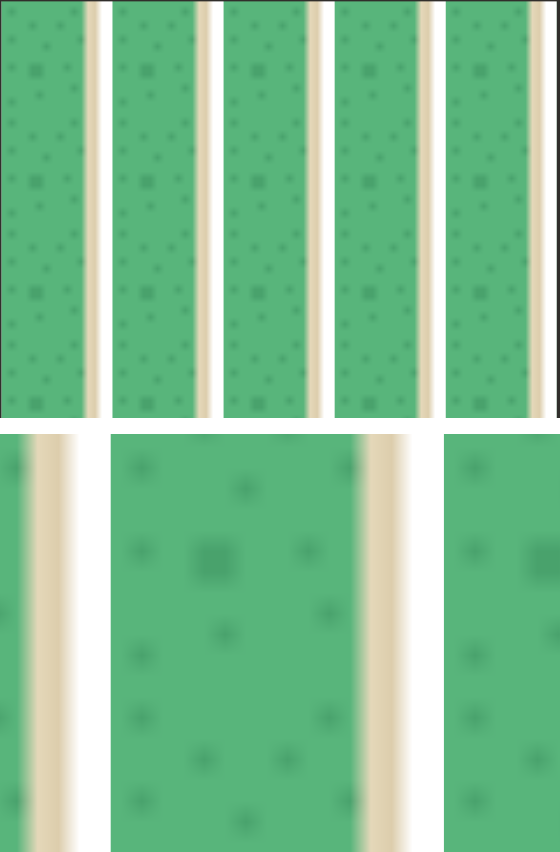
Top, the full canvas; bottom, a detail of the centre.
Give the GLSL for this pattern, as a Shadertoy shader.

```glsl
const float TEXELS = 16.0;    // texels along one tile side
const float COLUMNS = 5.0;    // tiles across the canvas
const float TILE_SIZE = 0.2657; // tile side in canvas heights
const vec2 MARGIN = vec2(0.0034, 0.0034); // left and top border

// Ramp between the centres of texel i - 1 and texel i
float texelRamp(float x, float i) {
    return clamp(x - i + 0.5, 0.0, 1.0);
}

// Bilinear footprint of a single texel
float texelTent(vec2 p, vec2 texel) {
    vec2 d = max(1.0 - abs(p - texel - 0.5), 0.0);
    return d.x * d.y;
}

// Antialiased step, centred on the edge
float softStep(float edge, float x, float width) {
    return smoothstep(edge - 0.5 * width, edge + 0.5 * width, x);
}

// Soft stripe colours, with a crisp seam at the left of each tile
vec3 stripes(float x, vec3 green, vec3 sand, vec3 tan_, vec3 white, float pixel) {
    vec3 color = mix(green, sand, texelRamp(x, 12.0));
    color = mix(color, tan_, texelRamp(x, 13.0));
    color = mix(color, white, texelRamp(x, 14.0));
    return mix(white, color, softStep(0.0, x, pixel));
}

// Sum of the speckles; the last four texels form the large square
float speckles(vec2 p) {
    vec2 spots[16] = vec2[16](
        vec2(1, 1), vec2(10, 1), vec2(4, 3), vec2(8, 3),
        vec2(1, 5), vec2(11, 5), vec2(6, 6), vec2(1, 9),
        vec2(9, 9), vec2(10, 12), vec2(5, 13), vec2(1, 14),
        vec2(4, 9), vec2(5, 9), vec2(4, 10), vec2(5, 10));
    float sum = 0.0;
    for (int i = 0; i < 16; i++) sum += texelTent(p, spots[i]);
    return sum;
}

// Coverage inside the left, right and top borders
float insideFrame(vec2 p, float right, float pixel) {
    return softStep(0.0, p.x, pixel) * softStep(0.0, p.y, pixel)
         * (1.0 - softStep(right, p.x, pixel));
}

void mainImage(out vec4 fragColor, in vec2 fragCoord) {
    vec3 green = vec3(0.345, 0.708, 0.482);
    vec3 speckle = vec3(0.285, 0.635, 0.425);
    vec3 sand = vec3(0.895, 0.845, 0.725);
    vec3 darkSand = vec3(0.865, 0.805, 0.675);
    vec3 white = vec3(1.0);
    vec3 border = vec3(0.19, 0.18, 0.17);

    // Texel coordinates, measured from the upper left
    vec2 canvas = vec2(fragCoord.x, iResolution.y - fragCoord.y) / iResolution.y;
    float scale = TEXELS / TILE_SIZE;
    vec2 p = (canvas - MARGIN) * scale;
    float pixel = scale / iResolution.y;

    // Shift the wrap half a texel so the seam lies inside the cell
    vec2 cell = mod(p + 0.5, TEXELS) - 0.5;

    vec3 color = stripes(cell.x, green, sand, darkSand, white, pixel);
    color += speckles(cell) * (speckle - green);
    color = mix(border, color, insideFrame(p, COLUMNS * TEXELS, pixel));
    fragColor = vec4(color, 1.0);
}
```
